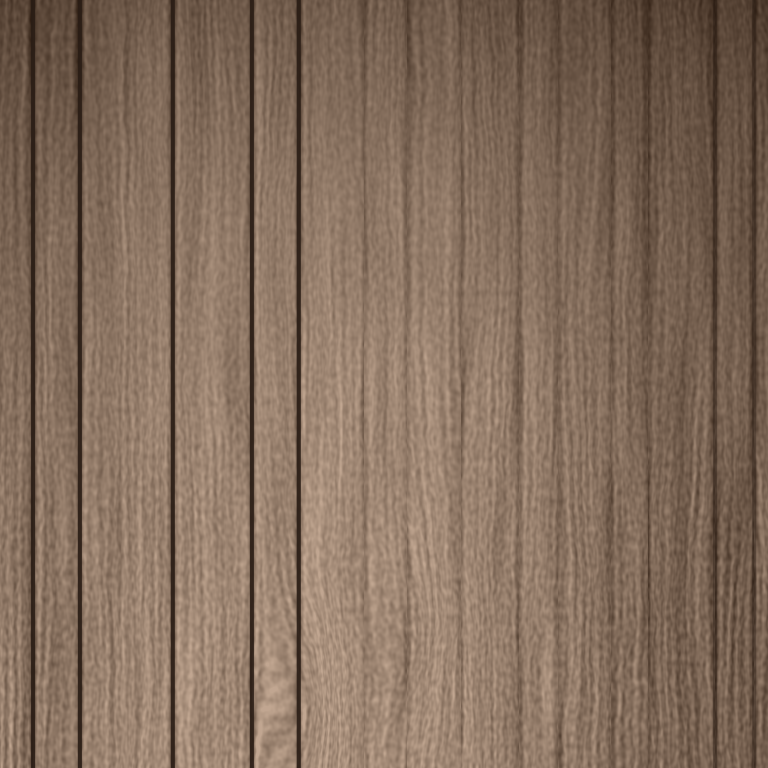
Give the GLSL for this texture, as a WebGL 1 fragment shader.

```glsl
precision highp float;
// Vertical brown wood planks of uneven width, with wavy grain, dark grooves and soft light.
uniform vec2 u_resolution;

vec2 gradientAt(vec2 cell) {
  vec3 h = fract(cell.xyx * vec3(0.1031, 0.1030, 0.0973));
  h += dot(h, h.yzx + 33.33);
  float angle = 6.2832 * fract((h.x + h.y) * h.z);
  return vec2(cos(angle), sin(angle));
}

float gradientNoise(vec2 p) {
  vec2 i = floor(p), f = fract(p);
  vec2 s = f * f * f * (f * (f * 6.0 - 15.0) + 10.0);
  vec2 e = vec2(1.0, 0.0);
  float low = mix(dot(gradientAt(i), f), dot(gradientAt(i + e), f - e), s.x);
  float high = mix(dot(gradientAt(i + e.yx), f - e.yx), dot(gradientAt(i + 1.0), f - 1.0), s.x);
  return mix(low, high, s.y);
}

// Smooth bump that pushes the grain aside around a knot
float knot(vec2 p, vec2 center, vec2 size) {
  vec2 d = (p - center) / size;
  return exp(-dot(d, d));
}

// Wood tone variation around zero: growth rings, streaks and pores
float grain(vec2 p, float board) {
  float x = p.x + 0.022 * gradientNoise(vec2(p.x * 7.0 + board * 5.3, p.y * 2.2 + board));
  x += 0.004 * gradientNoise(vec2(p.x * 24.0 + board, p.y * 13.0));
  x += 0.0016 * gradientNoise(vec2(p.x * 70.0, p.y * 45.0));
  x -= 0.045 * knot(p, vec2(0.40, 0.08), vec2(0.045, 0.12));
  x -= 0.025 * knot(p, vec2(0.53, 0.16), vec2(0.05, 0.15));
  float frequency = 72.0 + 36.0 * fract(board * 0.618);
  float rings = sin(6.2832 * (x * frequency + board * 0.37));
  float ringDepth = 0.6 + gradientNoise(vec2(x * 28.0, p.y * 3.0 + board));
  float streaks = gradientNoise(vec2(x * 145.0 + board * 9.0, p.y * 5.0));
  float broad = gradientNoise(vec2(x * 34.0 + board * 3.0, p.y * 1.5));
  float pores = gradientNoise(vec2(x * 230.0, p.y * 85.0));
  float flecks = gradientNoise(p * vec2(170.0, 130.0) + board);
  return 0.085 * rings * ringDepth + 0.22 * streaks + 0.13 * broad + 0.20 * pores + 0.12 * flecks;
}

// Bright low in the center, falling off to the top and both sides
float lighting(vec2 p) {
  float top = 0.14 * p.y + 0.34 * pow(p.y, 4.0);
  float right = smoothstep(0.52, 0.98, p.x) * (0.43 - 0.15 * p.y);
  float left = 0.20 * (1.0 - smoothstep(0.0, 0.28, p.x));
  return 0.90 - top - right - left;
}

void main() {
  vec2 p = gl_FragCoord.xy / u_resolution;
  float pixel = 1.0 / u_resolution.x;

  // Walk across the boards, in hundredths of the canvas width
  mat4 boardWidths = mat4(4.3, 6.1, 12.1, 10.3, 6.1, 8.5, 5.6, 7.0,
                          7.6, 5.1, 6.9, 4.8, 8.7, 5.1, 5.0, 5.0);
  float edge = 0.0, board = 0.0, groove = 0.0, shadow = 0.0, rim = 0.0;
  for (int j = 0; j < 4; j++) {
    for (int k = 0; k < 4; k++) {
      edge += boardWidths[j][k] * 0.01;
      float d = p.x - edge;
      float crisp = 1.0 - smoothstep(0.40, 0.45, edge) + 0.45 * smoothstep(0.90, 0.93, edge);
      float core = 1.0 - smoothstep(0.0027 - 0.7 * pixel, 0.0027 + 0.7 * pixel, abs(d));
      board += smoothstep(-0.5 * pixel, 0.5 * pixel, d) > 0.5 ? 1.0 : 0.0;
      groove = max(groove, core * crisp);
      shadow += exp(-d * d / 0.000025) * mix(0.20, 0.28, crisp);
      rim += exp(-pow((d - 0.0075) / 0.003, 2.0)) * mix(0.04, 0.12, crisp);
    }
  }

  // Grain stands out more near the lit bottom
  float relief = mix(1.3, 0.75, smoothstep(0.0, 0.9, p.y));
  float tone = lighting(p) + relief * grain(p, board) - shadow + rim;
  tone += 0.05 * (fract(board * 0.382) - 0.5);

  vec3 darkWood = vec3(0.25, 0.18, 0.13);
  vec3 lightWood = vec3(0.69, 0.59, 0.51);
  vec3 color = mix(darkWood, lightWood, clamp(tone, -0.15, 1.15));
  color = mix(color, vec3(0.16, 0.11, 0.08), 0.9 * groove);
  gl_FragColor = vec4(color, 1.0);
}
```
